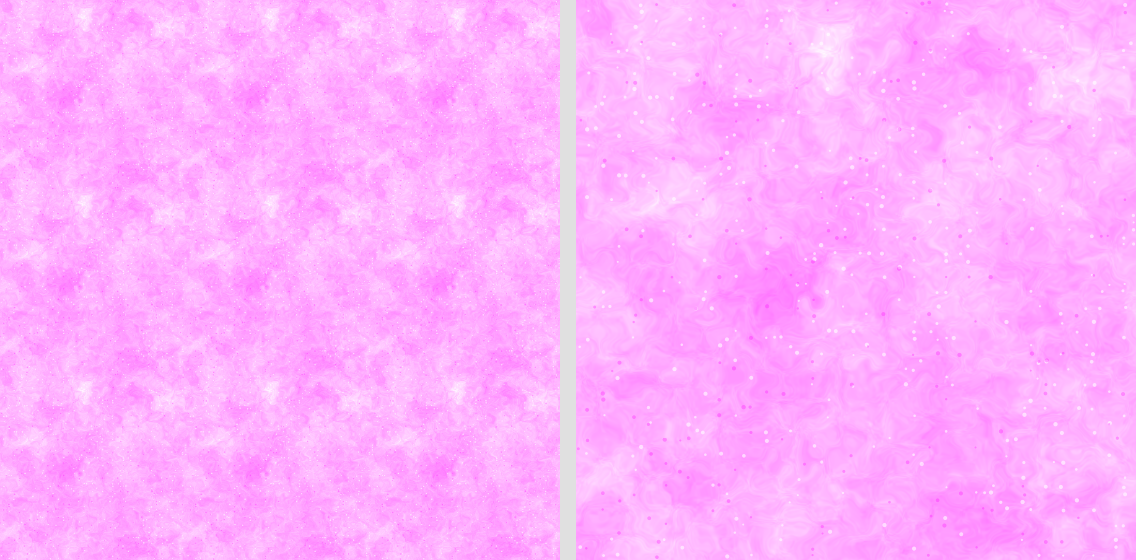
Left, the full canvas; right, a detail of the centre.
A Shadertoy shader for this texture:

```glsl
const float REPEATS = 3.0;
const float BASE_TONE = 0.662;
const float CLOUD_CONTRAST = 0.55;
const float CLOUD_CELLS = 6.0;
const float CLOUD_GAIN = 0.82;
const int CLOUD_OCTAVES = 6;
const float WARP = 0.035;

// Patches: first centre, step between centres, change of step, radius, strength
const int LIGHT_COUNT = 4;
const vec2 LIGHT_START = vec2(0.88, 0.88);
const vec2 LIGHT_STEP = vec2(-0.45, 0.03);
const vec2 LIGHT_BEND = vec2(-0.12, 0.23);
const float LIGHT_RADIUS = 0.100;
const float LIGHT_STRENGTH = 0.16;
const int DARK_COUNT = 5;
const vec2 DARK_START = vec2(0.18, 0.14);
const vec2 DARK_STEP = vec2(0.21, 0.36);
const vec2 DARK_BEND = vec2(-0.37, -0.04);
const float DARK_RADIUS = 0.075;
const float DARK_STRENGTH = 0.08;

const float SPECK_CELLS = 72.0;
const float SPECK_RADIUS = 0.20;
const float LIGHT_SPECK_SHARE = 0.06;
const float DARK_SPECK_SHARE = 0.035;
const vec3 DEEP_PINK = vec3(1.0, 0.0, 1.0);
const vec3 WHITE = vec3(1.0);

float hash(vec2 p) {
    return fract(sin(dot(p, vec2(127.1, 311.7))) * 43758.5453);
}

// Value noise that wraps after a whole number of cells
float wrapNoise(vec2 p, float cells, float seed) {
    vec2 g = p * cells;
    vec2 i = floor(g);
    vec2 f = g - i;
    f = f * f * f * (f * (f * 6.0 - 15.0) + 10.0);
    vec2 a = mod(i, cells) + seed * 17.0;
    vec2 b = mod(i + 1.0, cells) + seed * 17.0;
    return mix(mix(hash(a), hash(vec2(b.x, a.y)), f.x),
               mix(hash(vec2(a.x, b.y)), hash(b), f.x), f.y);
}

float clouds(vec2 p) {
    float sum = 0.0, total = 0.0, weight = 1.0, cells = CLOUD_CELLS;
    for (int i = 0; i < CLOUD_OCTAVES; i++) {
        sum += weight * wrapNoise(p + 0.37 * float(i), cells, float(i + 1));
        total += weight;
        weight *= CLOUD_GAIN;
        cells *= 2.0;
    }
    return sum / total;
}

// Soft round patches along a wrapped curve, fading along the sequence
float patches(vec2 p, int count, vec2 start, vec2 stride, vec2 bend, float radius) {
    float sum = 0.0;
    for (int i = 0; i < count; i++) {
        float n = float(i);
        vec2 centre = start + stride * n + bend * n * (n - 1.0) * 0.5;
        vec2 d = fract(p - centre + 0.5) - 0.5;
        float size = 1.0 - 0.5 * n / float(count);
        float r = radius * size;
        sum += size * exp(-dot(d, d) / (r * r));
    }
    return sum;
}

// Sparse dots, one at most per cell
float specks(vec2 p, float share, float seed) {
    vec2 g = p * SPECK_CELLS;
    vec2 id = mod(floor(g), SPECK_CELLS) + seed;
    vec2 centre = 0.3 + 0.4 * vec2(hash(id + 3.1), hash(id + 7.7));
    float r = SPECK_RADIUS * (0.6 + 0.8 * hash(id + 11.3));
    float soft = 0.6 * SPECK_CELLS * REPEATS / iResolution.y;
    float dotMask = 1.0 - smoothstep(r - soft, r + soft, length(fract(g) - centre));
    return dotMask * step(hash(id), share);
}

void mainImage(out vec4 fragColor, in vec2 fragCoord) {
    vec2 p = fract(fragCoord / iResolution.xy * REPEATS);

    // Ragged coordinates for the patches and clouds
    vec2 ragged = p + WARP * (vec2(wrapNoise(p, 14.0, 21.0), wrapNoise(p, 14.0, 22.0)) - 0.5)
                    + WARP * (vec2(wrapNoise(p, 37.0, 23.0), wrapNoise(p, 37.0, 24.0)) - 0.5);
    float cloud = clouds(ragged);
    float light = patches(ragged, LIGHT_COUNT, LIGHT_START, LIGHT_STEP, LIGHT_BEND, LIGHT_RADIUS);
    float dark = patches(ragged, DARK_COUNT, DARK_START, DARK_STEP, DARK_BEND, DARK_RADIUS);

    // Mottled wash
    float tone = BASE_TONE + CLOUD_CONTRAST * (cloud - 0.5);
    tone += LIGHT_STRENGTH * light * (0.4 + 1.2 * cloud);
    tone -= DARK_STRENGTH * dark * (1.5 - cloud);
    vec3 color = mix(DEEP_PINK, WHITE, clamp(tone, 0.35, 0.97));

    // Fine specks, the deep ones denser around the dark patches
    color = mix(color, WHITE, 0.6 * specks(p, LIGHT_SPECK_SHARE, 50.0));
    color = mix(color, DEEP_PINK, 0.28 * specks(p, DARK_SPECK_SHARE * (1.0 + 3.0 * dark), 90.0));
    fragColor = vec4(color, 1.0);
}
```
